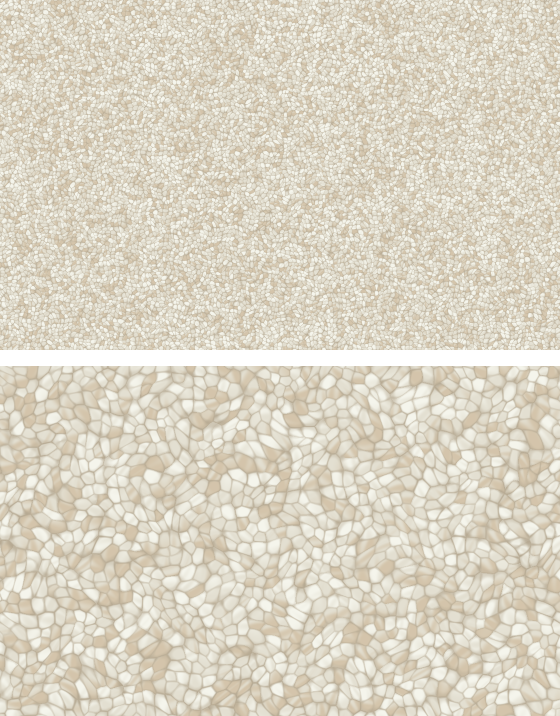
Top: the whole. Bottom: its middle third, enlarged.
Reproduce this texture procedurally as a Shadertoy shader.

```glsl
// Cream cut-pile carpet: small, tightly packed tufts with tan seams.

const float TUFTS_PER_HEIGHT = 88.0;
const int SAMPLES = 2;

const vec3 SEAM  = vec3(0.71, 0.66, 0.57);
const vec3 TAN   = vec3(0.83, 0.77, 0.67);
const vec3 CREAM = vec3(0.89, 0.875, 0.82);
const vec3 WHITE = vec3(0.96, 0.96, 0.925);

// Three random values in 0..1 for a cell.
vec3 hash3(vec2 cell) {
    vec3 p = fract(cell.xyx * vec3(0.1031, 0.1030, 0.0973));
    p += dot(p, p.yxz + 33.33);
    return fract((p.xxy + p.yzz) * p.zyx);
}

// Offset measured along a tuft's own axes, so tufts become slightly oval.
vec2 tuftSpace(vec2 offset, float angle, float stretch) {
    float c = cos(angle), s = sin(angle);
    return vec2(c * offset.x + s * offset.y, (c * offset.y - s * offset.x) * stretch);
}

// Cellular noise: x = nearest distance, y = second distance, zw = nearest cell.
vec4 tuftCells(vec2 p, out vec2 local) {
    vec2 base = floor(p);
    vec4 best = vec4(8.0, 8.0, base);
    local = vec2(0.0);
    for (int y = -1; y <= 1; y++) {
        for (int x = -1; x <= 1; x++) {
            vec2 cell = base + vec2(x, y);
            vec3 rnd = hash3(cell);
            vec2 offset = p - cell - 0.1 - 0.8 * rnd.xy;
            float d = length(tuftSpace(offset, 6.2832 * rnd.z, 1.3));
            if (d < best.x) {
                best = vec4(d, best.x, cell);
                local = offset;
            } else {
                best.y = min(best.y, d);
            }
        }
    }
    return best;
}

// Layered sines for soft, wide unevenness, about -1..1.
float unevenness(vec2 p) {
    float sum = 0.0, weight = 0.5;
    for (int i = 0; i < 4; i++) {
        sum += weight * sin(p.x + 1.7 * sin(p.y)) * sin(p.y + 1.3 * sin(p.x));
        p = mat2(1.5, 1.1, -1.1, 1.5) * p + 2.3;
        weight *= 0.6;
    }
    return sum;
}

vec3 yarnColor(float tone) {
    vec3 color = mix(TAN, CREAM, smoothstep(0.0, 0.4, tone));
    return mix(color, WHITE, smoothstep(0.45, 1.0, tone));
}

vec3 carpet(vec2 uv) {
    // Bend the grid a little to hide its rows.
    vec2 p = uv * TUFTS_PER_HEIGHT;
    p += 0.35 * sin(p.yx * 0.83 + 2.0 * sin(p * 0.31));

    vec2 local;
    vec4 tuft = tuftCells(p, local);
    vec3 rnd = hash3(tuft.zw + 71.7);

    // Yarn tone, with light from the upper left and a few fibres.
    float fibre = sin(dot(local, 16.0 * (rnd.yz - 0.5)) + 6.2832 * rnd.y);
    float tone = rnd.x + 0.12 * fibre + 0.22 * dot(local, vec2(-0.6, 0.8));
    tone += 0.10 * unevenness(uv * 14.0);
    vec3 color = yarnColor(clamp(tone, 0.0, 1.0));

    // Shaded seams, with occasional deeper gaps.
    float seam = 1.0 - smoothstep(0.0, 0.28, tuft.y - tuft.x);
    float depth = mix(0.25, 0.65, rnd.z);
    float hollow = smoothstep(0.45, 0.85, tuft.x);
    return mix(color, SEAM, clamp(seam * depth + 0.35 * hollow, 0.0, 1.0));
}

void mainImage(out vec4 fragColor, in vec2 fragCoord) {
    // Average several points per pixel to smooth the edges.
    vec3 sum = vec3(0.0);
    for (int y = 0; y < SAMPLES; y++) {
        for (int x = 0; x < SAMPLES; x++) {
            vec2 shift = (vec2(x, y) + 0.5) / float(SAMPLES) - 0.5;
            sum += carpet((fragCoord + shift) / iResolution.y);
        }
    }
    fragColor = vec4(sum / float(SAMPLES * SAMPLES), 1.0);
}
```
